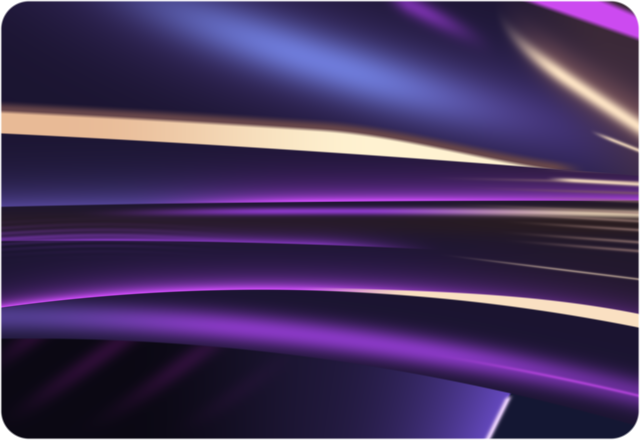
This background is drawn by a Shadertoy shader. Its source:

```glsl
// Glossy folds of dark satin lit by violet, blue and cream light.
// Each fold is a parabola in x; layers are painted from top to bottom, with
// one-sided glows along the creases and thin strands gathered at the right.

#define NIGHT vec3(0.105, 0.080, 0.190)
#define INDIGO vec3(0.250, 0.190, 0.440)
#define BLUE vec3(0.430, 0.480, 0.850)
#define VIOLET vec3(0.530, 0.220, 0.760)
#define MAGENTA vec3(0.800, 0.290, 0.940)
#define CREAM vec3(0.980, 0.880, 0.760)
#define BROWN vec3(0.470, 0.320, 0.340)
#define EDGE 0.003
#define CORNER 0.066
#define STRANDS 9

float hash(float n) { return fract(sin(n * 127.1) * 43758.5453); }

// Parabola with the given heights at x = 0, 0.5 and 1
float arc(float x, float left, float middle, float right) {
    float bend = 2.0 * (left - 2.0 * middle + right);
    return left + x * (right - left - bend) + x * x * bend;
}

float bell(float d, float width) { return exp(-d * d / (width * width)); }

float below(float d) { return smoothstep(-EDGE, EDGE, d); }

// Light fading upward from a crease and cut off sharply beneath it
float fold(float d, float width) {
    return exp(min(d, 0.0) / width) * (1.0 - below(d));
}

float span(float x, float a, float b, float c, float d) {
    return smoothstep(a, b, x) * (1.0 - smoothstep(c, d, x));
}

vec3 upperSheet(float x, float y) {
    float beam = y - arc(x, -0.13, 0.14, 0.325);
    float reach = span(x, 0.05, 0.48, 0.52, 1.05);
    vec3 col = mix(NIGHT, INDIGO, 0.75 * bell(beam, 0.16) * smoothstep(-0.3, 0.4, x));
    col = mix(col, mix(BLUE, INDIGO * 1.5, smoothstep(0.55, 0.95, x)), reach * bell(beam, 0.065));

    // Crossing ribbons in the right corner
    col = mix(col, BROWN * 0.65, 0.6 * smoothstep(0.76, 0.92, x - 0.35 * y));
    float purple = y - 0.72 * (x - 0.625);
    col = mix(col, VIOLET * 0.85, span(x, 0.59, 0.64, 0.65, 0.78) * bell(purple, 0.025));
    float ribbon = y - 0.09 - 0.95 * (x - 0.79) + 0.05 * exp(-(x - 0.77) * 30.0);
    float begin = smoothstep(0.77, 0.88, x);
    col = mix(col, BROWN, 0.8 * begin * bell(ribbon + 0.015, 0.055));
    col = mix(col, CREAM, begin * bell(ribbon, 0.021));
    float magentaLow = y - 0.5 * (x - 0.82);
    float magentaHigh = y - 0.63 * (x - 0.94);
    float sash = smoothstep(-0.008, 0.008, -magentaLow) * smoothstep(-0.01, 0.01, magentaHigh);
    col = mix(col, MAGENTA, sash);
    float glint = y - 0.303 - 0.57 * (x - 0.93);
    col = mix(col, CREAM, 0.8 * smoothstep(0.92, 0.96, x) * bell(glint, 0.005));

    // Broad cream hem with a soft brown shoulder
    float hem = y - arc(x, 0.303, 0.345, 0.400);
    float thick = 0.055 * (1.0 - smoothstep(0.5, 0.93, x));
    float fade = 1.0 - smoothstep(0.86, 0.92, x);
    col = mix(col, BROWN * 0.85, fade * smoothstep(-0.022, 0.0, hem + thick));
    vec3 hemColor = mix(vec3(0.91, 0.73, 0.59), vec3(1.0, 0.95, 0.82), smoothstep(0.1, 0.6, x));
    return mix(col, hemColor, fade * smoothstep(0.0, 0.012, hem + thick));
}

vec3 middleSheet(float x, float y) {
    float right = smoothstep(0.55, 0.95, x);
    float crease = y - arc(x, 0.470, 0.458, 0.456);
    vec3 col = mix(NIGHT, BROWN * 0.35, 0.6 * bell(y - 0.505, 0.035) + 0.35 * right);
    col = mix(col, mix(vec3(0.36, 0.30, 0.66), VIOLET, smoothstep(0.15, 0.5, x)), 0.85 * fold(crease, 0.045));
    col = mix(col, MAGENTA * 1.1, smoothstep(0.2, 0.5, x) * (1.0 - 0.4 * right) * fold(crease, 0.009));

    float second = y - arc(x, 0.490, 0.480, 0.487);
    col = mix(col, mix(VIOLET, CREAM * 0.85, right), smoothstep(0.1, 0.45, x) * bell(second, 0.009));
    float third = y - arc(x, 0.540, 0.548, 0.590);
    col = mix(col, VIOLET, span(x, -0.5, 0.35, 0.48, 0.70) * fold(third - 0.008, 0.013));
    float ripple = 0.5 + 0.5 * sin(500.0 * third + 4.0 * sin(9.0 * x));
    col += 0.16 * VIOLET * ripple * bell(third, 0.028) * (1.0 - smoothstep(0.1, 0.4, x));

    // Strands that fan out toward the right
    for (int i = 0; i < STRANDS; i++) {
        float k = float(i);
        float level = 0.39 + 0.022 * k + 0.012 * hash(k);
        float d = y - level - (x - 1.0) * (0.02 + 0.012 * k);
        float start = 0.62 + 0.22 * hash(k + 20.0);
        col = mix(col, mix(BROWN, CREAM, 0.5 * hash(k + 40.0)), 0.55 * smoothstep(start, 1.0, x) * bell(d, 0.004));
    }
    float slip = y - 0.407 - 0.085 * (x - 0.86);
    col = mix(col, CREAM, 0.85 * smoothstep(0.85, 0.90, x) * bell(slip, 0.005));
    float thread = y - 0.581 - 0.18 * (x - 0.70);
    col = mix(col, CREAM * 0.8, 0.65 * smoothstep(0.68, 0.9, x) * bell(thread, 0.003));

    // Bright lower crease, turning cream on the right
    float lower = y - arc(x, 0.700, 0.661, 0.745);
    col = mix(col, VIOLET, 0.85 * fold(lower, 0.035) * smoothstep(-0.3, 0.25, x));
    col = mix(col, MAGENTA * 1.1, fold(lower, 0.010));
    float thick = 0.007 + 0.024 * smoothstep(0.5, 1.0, x);
    return mix(col, CREAM, smoothstep(0.45, 0.65, x) * below(lower + thick));
}

vec3 lowerSheet(float x, float y) {
    float sheen = y - arc(x, 0.720, 0.765, 0.895);
    vec3 glow = mix(INDIGO * 1.25, VIOLET, smoothstep(0.0, 0.4, x));
    vec3 col = mix(NIGHT, glow, (1.0 - 0.3 * smoothstep(0.65, 1.0, x)) * bell(sheen, 0.036));
    return mix(col, MAGENTA, 0.6 * smoothstep(0.65, 0.9, x) * bell(sheen - 0.005, 0.004));
}

vec3 floorPanel(float x, float y) {
    float side = x - 0.794 + 0.34 * (y - 0.905);
    float streak = pow(0.5 + 0.5 * sin(42.0 * (x + 0.95 * y) + 0.4), 3.0);
    vec3 col = mix(NIGHT * 0.4, NIGHT, smoothstep(0.2, 0.5, x));
    col += vec3(0.13, 0.02, 0.13) * streak * span(x, -0.05, 0.08, 0.25, 0.48) * (1.0 - smoothstep(0.8, 1.0, y));
    col = mix(col, vec3(0.40, 0.29, 0.76), smoothstep(0.35, 0.80, x) * exp(min(side, 0.0) * 5.0));
    col = mix(col, vec3(0.08, 0.09, 0.20), below(side));
    return mix(col, vec3(0.88, 0.78, 0.96), bell(side, 0.005) * smoothstep(0.895, 0.91, y));
}

void mainImage(out vec4 fragColor, in vec2 fragCoord) {
    vec2 uv = fragCoord / iResolution.xy;
    float x = uv.x, y = 1.0 - uv.y;

    vec3 col = upperSheet(x, y);
    col = mix(col, middleSheet(x, y), below(y - arc(x, 0.303, 0.345, 0.400)));
    col = mix(col, lowerSheet(x, y), below(y - arc(x, 0.700, 0.661, 0.745)));
    col = mix(col, floorPanel(x, y), below(y - arc(x, 0.770, 0.815, 0.970)));

    // Rounded white corners
    vec2 halfSize = 0.5 * vec2(iResolution.x / iResolution.y, 1.0);
    vec2 q = abs((uv - 0.5) * 2.0 * halfSize) - halfSize + CORNER;
    float outside = length(max(q, 0.0)) - CORNER;
    fragColor = vec4(mix(col, vec3(1.0), below(outside + EDGE)), 1.0);
}
```
